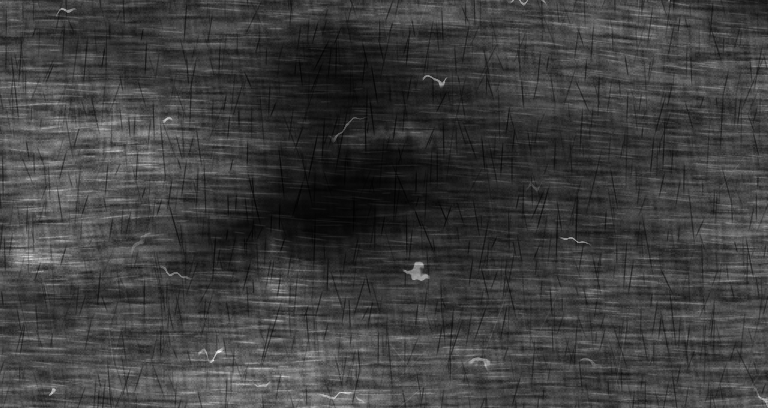
A Shadertoy shader for this texture:

```glsl
// Draws a dark, worn surface with fine horizontal grain, scratches and smoky stains.

float hash(vec2 p) {
    vec3 q = fract(vec3(p.xyx) * 0.1031);
    q += dot(q, q.yzx + 33.33);
    return fract((q.x + q.y) * q.z);
}

float noise(vec2 p) {
    vec2 i = floor(p), f = fract(p);
    f = f * f * (3.0 - 2.0 * f);
    return mix(mix(hash(i), hash(i + vec2(1, 0)), f.x),
               mix(hash(i + vec2(0, 1)), hash(i + vec2(1, 1)), f.x), f.y);
}

float fbm(vec2 p) {
    float sum = 0.0, amp = 0.5;
    for (int i = 0; i < 5; i++) {
        sum += amp * noise(p);
        p = mat2(1.6, 1.2, -1.2, 1.6) * p + 17.3;
        amp *= 0.5;
    }
    return sum;
}

// Soft elliptical spot
float spot(vec2 p, vec2 center, vec2 radius) {
    vec2 d = (p - center) / radius;
    return exp(-dot(d, d));
}

// Short tapered segments, one at most per grid cell
float scratches(vec2 p, float cells, float angle, float spread, float width, float share, float seed) {
    float pixel = 1.0 / iResolution.y, ink = 0.0;
    p = p * cells + seed * vec2(7.31, 3.77);
    vec2 home = floor(p);
    for (int y = -1; y <= 1; y++)
    for (int x = -1; x <= 1; x++) {
        vec2 id = home + vec2(x, y), key = id + seed * 19.0 + 200.0;
        if (hash(key + 5.1) > share) continue;
        vec2 d = p - id - vec2(hash(key), hash(key + 31.7));
        float a = angle + spread * (hash(key + 57.3) + hash(key + 71.9) - 1.0);
        vec2 dir = vec2(cos(a), sin(a));
        float along = dot(d, dir) / mix(0.25, 0.9, hash(key + 83.1));
        float across = abs(dot(d, vec2(-dir.y, dir.x))) / cells;
        float line = clamp((width - across) / pixel + 0.5, 0.0, 1.0) * min(1.0, 2.0 * width / pixel);
        ink = max(ink, line * smoothstep(1.0, 0.4, abs(along)) * mix(0.3, 1.0, hash(key + 97.0)));
    }
    return ink;
}

void mainImage(out vec4 fragColor, in vec2 fragCoord) {
    vec2 p = fragCoord / iResolution.y;
    p.x *= 1.882 * iResolution.y / iResolution.x;

    // Ragged stains and pale worn patches
    vec2 s = p + 0.16 * (vec2(fbm(p * 5.0), fbm(p * 5.0 + 40.0)) - 0.48);
    s += 0.035 * (vec2(noise(p * vec2(25, 60)), noise(p * vec2(60, 25) + 9.0)) - 0.5);
    float stain = 0.62 * spot(s, vec2(0.95, 0.58), vec2(0.45, 0.30))
                + 0.42 * spot(s, vec2(0.80, 0.50), vec2(0.24, 0.14))
                + 0.50 * spot(s, vec2(0.82, 0.85), vec2(0.22, 0.13))
                + 0.42 * spot(s, vec2(0.59, 0.41), vec2(0.13, 0.08))
                + 0.40 * spot(s, vec2(0.27, 0.86), vec2(0.22, 0.12))
                + 0.30 * spot(s, vec2(0.20, 0.27), vec2(0.45, 0.06))
                + 0.45 * spot(s, vec2(0.00, 0.53), vec2(0.05, 0.15))
                + 0.55 * spot(s, vec2(1.85, 1.00), vec2(0.16, 0.08))
                + 0.24 * spot(s, vec2(1.55, 0.50), vec2(0.35, 0.25));
    float wear = 0.09 * spot(s, vec2(0.25, 0.62), vec2(0.36, 0.16))
               + 0.13 * spot(s, vec2(0.12, 0.40), vec2(0.12, 0.06))
               + 0.15 * spot(s, vec2(0.71, 0.32), vec2(0.10, 0.09))
               + 0.11 * spot(s, vec2(0.69, 0.05), vec2(0.22, 0.12))
               + 0.12 * spot(s, vec2(1.00, 0.65), vec2(0.13, 0.03));
    float tone = 0.30 + 0.14 * (fbm(p * vec2(3, 6) + 60.0) - 0.48);
    tone = tone * max(0.10, 1.0 - stain) + wear;

    // Gently bent grain, crossed by faint upright hatching
    vec2 g = p;
    g.y += 0.025 * noise(p * 2.3) + 0.05 * smoothstep(0.6, 1.9, p.x) * (p.x - 0.6) * p.y;
    float grain = 0.55 * (noise(g * vec2(9, 130)) - 0.5)
                + 0.45 * (noise(g * vec2(28, 150) + 70.0) - 0.5)
                + 0.30 * (noise(g * vec2(4, 50) + 20.0) - 0.5);
    vec2 h = vec2(p.x + 0.12 * p.y + 0.03 * noise(p * 4.0), p.y);
    float hatch = noise(h * vec2(120, 14)) - 0.5;
    float grit = hash(floor(p * 272.0)) - 0.5;
    tone *= 1.0 + grain + 0.28 * hatch + 0.22 * grit;

    // Pale dashes along the grain, dark strokes across it
    float pale = 0.0, dark = 0.0;
    for (int i = 0; i < 5; i++) {
        float n = float(i);
        pale = max(pale, scratches(g, 11.0 + 2.0 * n, -0.02, 0.10, 0.0017, 0.75, n + 1.0));
        dark = max(dark, scratches(p, 8.0 + 2.0 * n, 1.55, 0.50, 0.0016, 0.65, n + 11.0));
    }
    tone *= 1.0 - dark * mix(0.45, 0.85, clamp(stain, 0.0, 1.0));
    tone += pale * (0.05 + 0.28 * tone + 0.5 * wear);

    // Rare bright nicks and hairlines
    float nick = scratches(s, 16.0, 0.0, 0.7, 0.0035, 0.025, 23.0);
    float hair = scratches(p, 6.0, 0.9, 1.4, 0.0011, 0.3, 29.0);
    tone += 0.40 * nick + 0.10 * hair * (1.0 - clamp(stain, 0.0, 1.0));

    fragColor = vec4(vec3(clamp(tone, 0.0, 1.0)), 1.0);
}
```
